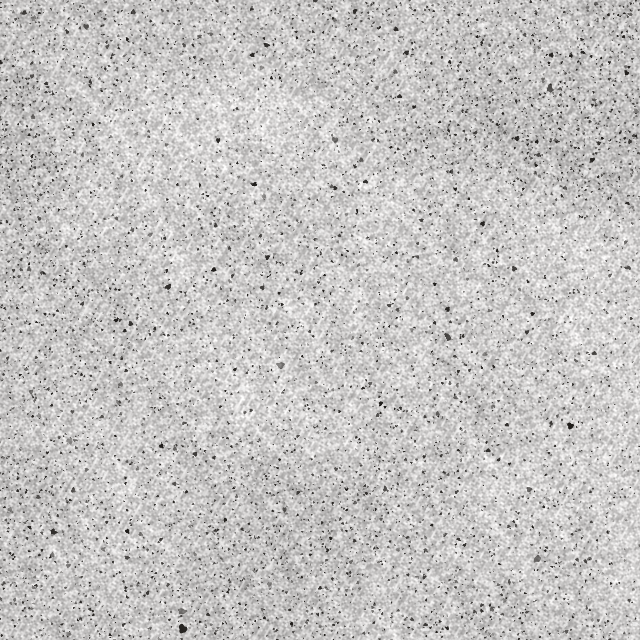
A Shadertoy shader for this texture:

```glsl
const vec3 STONE = vec3(0.806, 0.800, 0.797);
const vec3 DARK_GRAIN = vec3(0.12, 0.11, 0.10);
const vec3 PALE_GRAIN = vec3(0.96, 0.96, 0.96);

// Cells across the canvas
const float CLOUD_CELLS = 5.0;
const float MOTTLE_CELLS = 140.0;
const float GRIT_CELLS = 330.0;
const float FINE_CELLS = 150.0;
const float MEDIUM_CELLS = 75.0;
const float LARGE_CELLS = 26.0;
const float PALE_CELLS = 80.0;

// Brightness swings
const float CLOUD_CONTRAST = 0.15;
const float MOTTLE_CONTRAST = 0.15;
const float GRIT_CONTRAST = 0.28;

// Share of cells that hold a speck
const float FINE_DENSITY = 0.27;
const float MEDIUM_DENSITY = 0.12;
const float LARGE_DENSITY = 0.06;
const float PALE_DENSITY = 0.16;

const float TAU = 6.2831853;

float hash(vec2 p) {
    return fract(sin(dot(p, vec2(127.1, 311.7))) * 43758.5453);
}

vec2 hash2(vec2 p) {
    return vec2(hash(p), hash(p + 57.3));
}

float valueNoise(vec2 p) {
    vec2 cell = floor(p);
    vec2 f = fract(p);
    f = f * f * (3.0 - 2.0 * f);
    float low = mix(hash(cell), hash(cell + vec2(1.0, 0.0)), f.x);
    float high = mix(hash(cell + vec2(0.0, 1.0)), hash(cell + 1.0), f.x);
    return mix(low, high, f.y);
}

mat2 rotation(float angle) {
    float c = cos(angle), s = sin(angle);
    return mat2(c, s, -s, c);
}

float clouds(vec2 p) {
    float sum = 0.0, weight = 0.5;
    for (int i = 0; i < 4; i++) {
        sum += weight * valueNoise(p);
        p = rotation(0.6) * p * 2.1 + 13.7;
        weight *= 0.55;
    }
    return sum;
}

// Strongest scattered speck here: 0 is bare stone, 1 a fully opaque grain.
// Radii are fractions of a cell.
float specks(vec2 uv, float cells, vec2 radii, float density, float seed) {
    vec2 p = uv * cells;
    float edge = 0.6 * cells / iResolution.y;
    float strength = 0.0;
    for (int y = -1; y <= 1; y++) {
        for (int x = -1; x <= 1; x++) {
            vec2 cell = floor(p) + vec2(x, y);
            vec2 key = cell + seed;
            if (hash(key) > density) continue;
            vec2 shape = hash2(key + 17.9);
            vec2 d = p - cell - hash2(key + 31.4);
            d = rotation(shape.x * TAU) * d;
            d.y *= mix(1.0, 1.8, shape.y);
            float angle = atan(d.y, d.x + 1e-5);
            float lobes = 1.0 + 0.16 * sin(3.0 * angle + shape.y * TAU)
                              + 0.08 * sin(5.0 * angle + shape.x * TAU);
            float size = hash(key + 71.2);
            float radius = mix(radii.x, radii.y, size * size) * lobes;
            float cover = 1.0 - smoothstep(-edge, edge, length(d) - radius);
            strength = max(strength, cover * mix(0.35, 1.0, hash(key + 93.6)));
        }
    }
    return strength;
}

void mainImage(out vec4 fragColor, in vec2 fragCoord) {
    vec2 uv = fragCoord / iResolution.y;
    vec2 turned = rotation(0.5) * uv + 3.0;

    // Mottled stone
    float cloud = clouds(uv * CLOUD_CELLS + 4.0) - 0.5;
    float mottle = valueNoise(turned * MOTTLE_CELLS) - 0.5;
    float grit = valueNoise(turned * GRIT_CELLS) - 0.5;
    vec3 color = STONE + CLOUD_CONTRAST * cloud + MOTTLE_CONTRAST * mottle
               + GRIT_CONTRAST * grit;

    // Pale grains
    float pale = specks(uv, PALE_CELLS, vec2(0.13, 0.42), PALE_DENSITY, 211.0);
    color = mix(color, PALE_GRAIN, 0.7 * pale);

    // Dark grains, thicker where the stone is darker
    float crowding = clamp(1.0 - 2.2 * cloud, 0.4, 1.8);
    float dark = specks(uv, FINE_CELLS, vec2(0.17, 0.36), FINE_DENSITY * crowding, 5.0);
    dark = max(dark, specks(uv, MEDIUM_CELLS, vec2(0.15, 0.30), MEDIUM_DENSITY * crowding, 83.0));
    dark = max(dark, specks(uv, LARGE_CELLS, vec2(0.10, 0.19), LARGE_DENSITY * crowding, 149.0));
    color = mix(color, DARK_GRAIN, dark);

    fragColor = vec4(clamp(color, 0.0, 1.0), 1.0);
}
```
